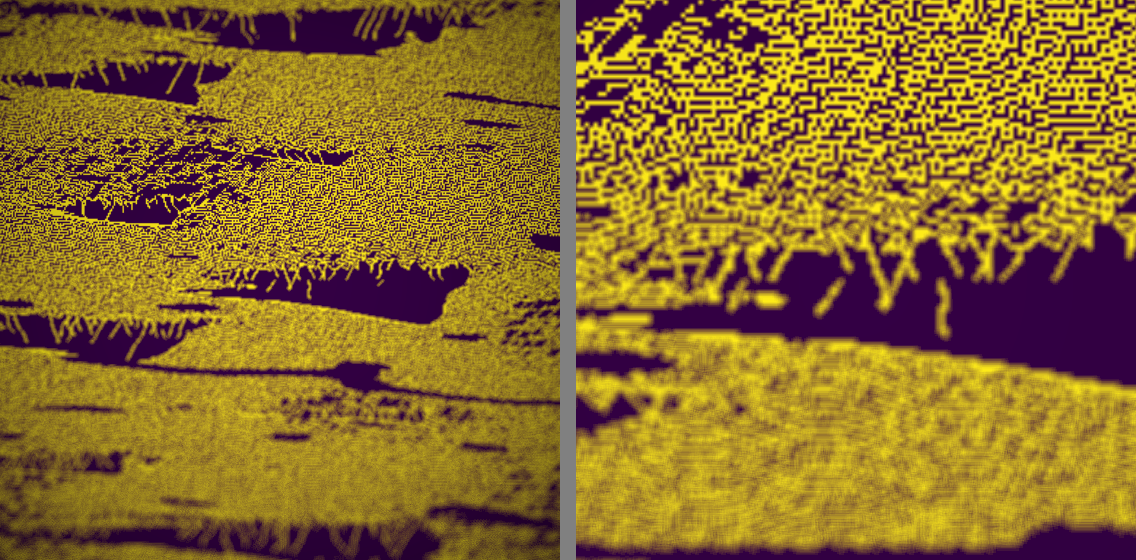
Left, the full canvas; right, a detail of the centre.
Write a WebGL 2 fragment shader that draws this texture.

```glsl
#version 300 es
precision highp float;
// Layered shelves of fine yellow maze lines over dark purple gaps.
// A cell grid holds a random maze, cut by slanted voids with hanging strands;
// a disc of samples softens it away from a sharp horizontal band.

uniform vec2 u_resolution;
out vec4 fragColor;

const vec3 LINE_COLOR = vec3(1.0, 0.925, 0.10);
const vec3 VOID_COLOR = vec3(0.20, 0.0, 0.265);
const float CELLS = 384.0;          // maze cells across the canvas
const float FILL_ACROSS = 0.74;     // chance of a sideways wall
const float FILL_UP = 0.56;         // chance of an upward wall
const int VOIDS = 9;                // large gaps from top to bottom
const float STRANDS = 60.0;         // strand columns across the canvas
const float STRAND_LENGTH = 0.085;
const vec2 HOLE_GRID = vec2(46.0, 58.0);
const float FOCUS_Y = 0.66;         // centre of the sharp band
const float FOCUS_HALF = 0.06;
const float EDGE_SOFTNESS = 0.0013;
const float BLUR_GROWTH = 0.015;
const float GLOW = 0.26;            // brightening of softened lines
const int TAPS = 32;
const float VIGNETTE = 0.95;

float hash(vec2 v) {
    vec3 a = fract(v.xyx * 0.1031);
    a += dot(a, a.yzx + 33.33);
    return fract((a.x + a.y) * a.z);
}

float noise(vec2 p) {
    vec2 i = floor(p), f = fract(p);
    f = f * f * (3.0 - 2.0 * f);
    return mix(mix(hash(i), hash(i + vec2(1, 0)), f.x),
               mix(hash(i + vec2(0, 1)), hash(i + vec2(1, 1)), f.x), f.y);
}

// Each maze node grows a wall to the right, upwards, or both.
float maze(vec2 c) {
    c.y += floor(3.0 * sin(c.x * 0.11) + 2.0 * sin(c.x * 0.037 + c.y * 0.05));
    c.x += floor(2.0 * hash(vec2(floor(c.y * 0.5), 3.0)));
    vec2 odd = mod(c, 2.0);
    float r = hash(floor(c * 0.5));
    if (odd.x + odd.y < 0.5) return 1.0;
    if (odd.x + odd.y > 1.5) return 0.0;
    return odd.x > 0.5 ? step(r, FILL_ACROSS) : step(1.0 - FILL_UP, r);
}

// x: depth inside the nearest void, y: distance below its ceiling.
vec2 voidField(vec2 p, float fray, float tooth, float bite) {
    vec2 best = vec2(-1.0);
    for (int i = 0; i < VOIDS; i++) {
        float k = float(i);
        float wave = cos((k - 0.3) * 1.5708);
        float halfHeight = 0.039 + 0.025 * wave;
        float halfWidth = 0.19 + 0.06 * wave;
        vec2 centre = vec2(0.37 + 0.2 * cos(3.1416 * k) + 0.06 * sin(2.4 * k),
                           0.96 - 0.115 * k);
        vec2 q = p - centre;
        // Left tip is frayed into tongues, right end is a diagonal edge.
        float t = (q.x - q.y + halfWidth) / (2.0 * halfWidth);
        t += fray * (1.0 - t);
        float along = clamp(t, 0.0, 1.0);
        float gap = halfHeight * sqrt(along) - tooth - q.y;
        float ends = min(t, 1.0 - t) * 1.4 * halfWidth - bite;
        float depth = min(min(gap, q.y + halfHeight * sqrt(along)), ends);
        if (depth > best.x) best = vec2(depth, gap);
    }
    return best;
}

float strand(vec2 p, float gap, float slope) {
    float lean = p.x + slope * p.y + 0.012 * noise(vec2(p.x * 25.0, p.y * 55.0));
    float column = lean * STRANDS;
    float id = floor(column);
    float cluster = step(0.5, noise(vec2(id * 0.23 + slope, p.y * 4.0)));
    float r = hash(vec2(id, floor(p.y * 6.0) + 7.0));
    float middle = 0.3 + 0.4 * hash(vec2(id, 5.0));
    float halfWidth = 0.65 * STRANDS / CELLS;
    return step(gap, STRAND_LENGTH * r * r * cluster)
         * step(abs(fract(column) - middle), halfWidth);
}

// Slanted small holes, larger where the maze is more porous.
float hole(vec2 p, float porosity) {
    vec2 s = vec2(p.x - p.y, p.y) * HOLE_GRID;
    vec2 id = floor(s);
    vec2 jitter = 0.4 * (vec2(hash(id + 31.0), hash(id + 53.0)) - 0.5);
    vec2 d = abs(fract(s) - 0.5 - jitter);
    return step(max(d.x, d.y), 0.5 * porosity * hash(id + 17.0));
}

// 1 on a maze line, 0 elsewhere.
float ink(vec2 uv) {
    vec2 cell = floor(uv * CELLS);
    vec2 p = (cell + 0.5) / CELLS;
    vec2 flow = p + vec2(0.03 * sin(p.y * 23.0),
        0.06 * (p.x - 0.5) + 0.005 * sin(p.x * 13.0 + p.y * 9.0));
    float fray = 0.9 * (noise(vec2(flow.y * 60.0, 2.0)) - 0.5)
               + 0.3 * (hash(vec2(floor(flow.y * 190.0), 9.0)) - 0.5);
    float tooth = 0.016 * noise(vec2(p.x * 110.0 + p.y * 40.0, 4.0));
    float bite = 0.05 * noise(p * vec2(22.0, 30.0)) - 0.01;
    vec2 field = voidField(flow, fray, tooth, bite);
    float sliver = noise(flow * vec2(6.0, 45.0) + 11.0) - 0.88 + 0.1 * fray;
    if (field.x > 0.0) return max(strand(p, field.y, 0.35), strand(p, field.y, -0.5));
    if (sliver > 0.0) return 0.0;
    if (field.x > -1.2 / CELLS) return 1.0;
    float patchy = noise(p * vec2(3.0, 7.0) + 5.0);
    float porosity = smoothstep(0.55, 0.85, patchy);
    porosity += 0.5 * smoothstep(0.03, 0.0, abs(field.y));
    porosity += 0.7 * smoothstep(-0.06, 0.0, field.x) * smoothstep(0.4, 0.6, patchy);
    if (hole(p, porosity) > 0.5) return 0.0;
    if (porosity > 0.35) cell.x -= cell.y;
    return maze(cell);
}

void main() {
    vec2 uv = gl_FragCoord.xy / u_resolution;
    float defocus = max(0.0, abs(uv.y - FOCUS_Y) - FOCUS_HALF);
    float radius = EDGE_SOFTNESS + BLUR_GROWTH * defocus;

    // Spiral disc of samples: edge smoothing and defocus in one pass.
    float lit = 0.0;
    for (int i = 0; i < TAPS; i++) {
        float k = float(i) + 0.5;
        float angle = k * 2.39996;
        lit += ink(uv + radius * sqrt(k / float(TAPS)) * vec2(cos(angle), sin(angle)));
    }
    lit = pow(lit / float(TAPS), 1.0 - GLOW * smoothstep(0.0, 0.12, defocus));
    vec3 color = mix(VOID_COLOR, LINE_COLOR, lit);

    vec2 fromCentre = uv - 0.5;
    color *= 1.0 - VIGNETTE * dot(fromCentre, fromCentre);
    fragColor = vec4(color, 1.0);
}
```
